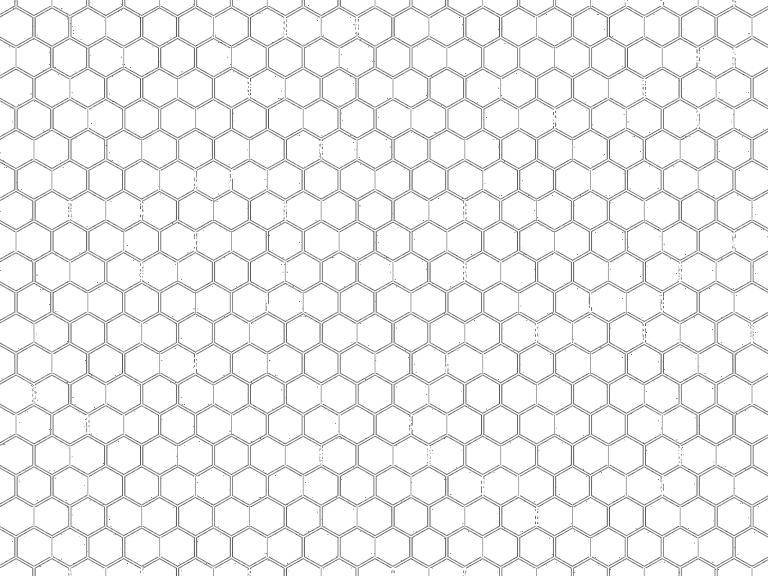
This pattern is drawn by a WebGL 1 fragment shader. Its source:

```glsl
precision highp float;

// Honeycomb of pointy-top hexagons in thin double grey outlines on white.
// Two interleaved lattices give the nearest cell; strokes are box filtered.
// Every third upright edge is a faint single line; noise stipples the ink.

uniform vec2 u_resolution;

// Canvas units: one is the full canvas height.
const vec2 PITCH = vec2(0.06233, 0.05312);       // column and row spacing
const vec2 FIRST_CELL = vec2(0.0278, 0.0469);    // from the top left corner
// Cell units: one is the column spacing.
const float ROW_STEP = 0.8660254;
const float LINE_OFFSET = 0.032;                 // stroke to shared edge
const float LINE_HALF_WIDTH = 0.0125;
const float SLANT_INK = 0.58;
const float FAINT_INK = 0.40;
const float DASH_SCALE = 13.0;
const float DASH_DEPTH = 0.45;
const float WORN_SHARE = 0.14;                   // upright edges broken to dots
const float SPECK_SCALE = 24.0;
const float SPECK_SHARE = 0.012;
const float SPECK_REACH = 0.11;
const vec3 PAPER = vec3(1.0);
const vec3 INK = vec3(0.0);

float hash(vec2 p) {
  return fract(sin(dot(p, vec2(127.1, 311.7))) * 43758.5453);
}

vec2 gradient(vec2 p) {
  float angle = 6.28318 * hash(p);
  return vec2(cos(angle), sin(angle));
}

// Gradient noise, about -0.7 to 0.7.
float gradientNoise(vec2 p) {
  vec2 i = floor(p);
  vec2 f = p - i;
  vec2 s = f * f * f * (f * (f * 6.0 - 15.0) + 10.0);
  vec2 e = vec2(0.0, 1.0);
  float low = mix(dot(gradient(i), f), dot(gradient(i + e.yx), f - e.yx), s.x);
  float high = mix(dot(gradient(i + e), f - e), dot(gradient(i + 1.0), f - 1.0), s.x);
  return mix(low, high, s.y);
}

// Share of a pixel centred at distance d that a stroke around zero covers.
float strokeCoverage(float d, float halfWidth, float pixel) {
  float right = min(d + 0.5 * pixel, halfWidth);
  float left = max(d - 0.5 * pixel, -halfWidth);
  return max(right - left, 0.0) / pixel;
}

// Offset from the nearest cell centre in xy, its column and row in zw.
vec4 nearestCell(vec2 q) {
  float evenRow = 2.0 * floor(q.y / (2.0 * ROW_STEP) + 0.5);
  float oddRow = 2.0 * floor(q.y / (2.0 * ROW_STEP)) + 1.0;
  vec2 evenId = vec2(floor(q.x + 0.5), evenRow);
  vec2 oddId = vec2(floor(q.x + 1.0), oddRow);
  vec2 a = q - evenId * vec2(1.0, ROW_STEP);
  vec2 b = q - oddId * vec2(1.0, ROW_STEP) + vec2(0.5, 0.0);
  return dot(a, a) < dot(b, b) ? vec4(a, evenId) : vec4(b, oddId);
}

// Sparse round dots, kept close to the edges.
float specks(vec2 q, float edgeDistance, float pixel) {
  vec2 g = q * SPECK_SCALE;
  float present = step(hash(floor(g) + 71.0), SPECK_SHARE);
  float soft = 0.5 * pixel * SPECK_SCALE;
  float dot_ = 1.0 - smoothstep(0.3 - soft, 0.3 + soft, length(fract(g) - 0.5));
  return present * dot_ * step(edgeDistance, SPECK_REACH);
}

void main() {
  vec2 p = gl_FragCoord.xy / u_resolution.y;
  vec2 q = (vec2(p.x, 1.0 - p.y) - FIRST_CELL) / PITCH * vec2(1.0, ROW_STEP);
  float pixel = 1.0 / (u_resolution.y * PITCH.x);

  // Distance to the hexagon edge
  vec4 cell = nearestCell(q);
  vec2 side = abs(cell.xy);
  float slant = 0.5 * side.x + ROW_STEP * side.y;
  float d = 0.5 - max(side.x, slant);

  // Strokes on both sides of the shared edge
  float pair = strokeCoverage(d - LINE_OFFSET, LINE_HALF_WIDTH, pixel)
             + strokeCoverage(d + LINE_OFFSET, LINE_HALF_WIDTH, pixel);
  float dash = gradientNoise(q * DASH_SCALE);
  float ink = pair * SLANT_INK * (1.0 + DASH_DEPTH * dash);

  // Upright edges: faint, solid or worn
  if (side.x > slant) {
    vec2 edge = vec2(cell.z - step(cell.x, 0.0), cell.w);
    if (mod(edge.x - edge.y + 4.5, 3.0) < 1.0) {
      ink = FAINT_INK * strokeCoverage(d, LINE_HALF_WIDTH, pixel);
    } else {
      float worn = step(hash(edge + 17.0), WORN_SHARE);
      float dots = smoothstep(-0.15, 0.2, dash);
      ink = pair * mix(0.52, 0.74, hash(edge + 5.0)) * mix(1.0, dots, worn);
    }
  }

  ink = max(ink, 0.6 * specks(q, d, pixel));
  gl_FragColor = vec4(mix(PAPER, INK, clamp(ink, 0.0, 1.0)), 1.0);
}
```
